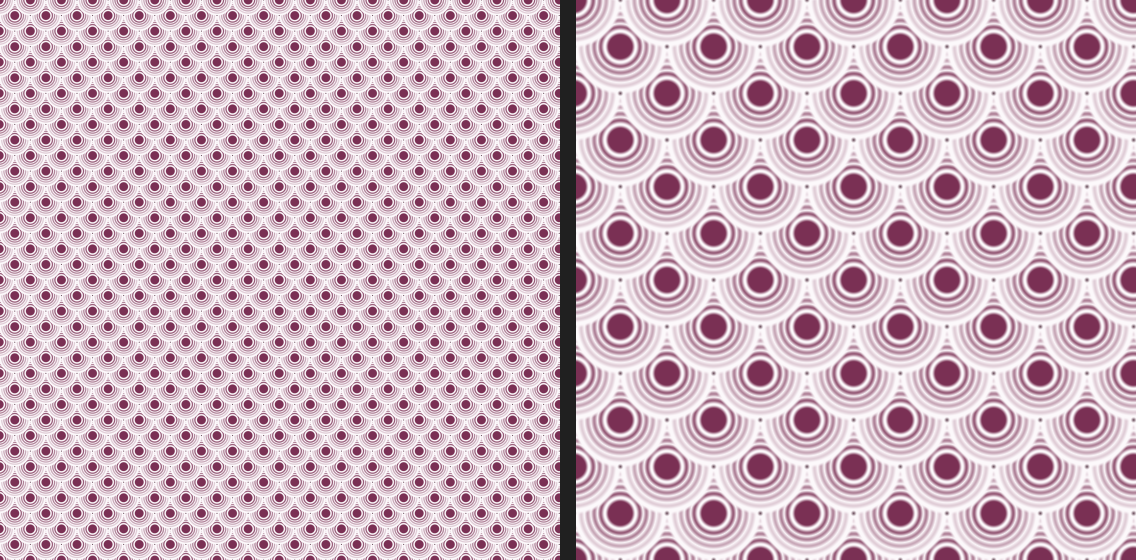
Left, the full canvas; right, a detail of the centre.
This pattern is drawn by a three.js fragment shader. Its source:

```glsl
// Overlapping fish scales: plum dots ringed by fading arcs on near-white.
#define REPEATS 18.0     // scales across, and staggered row pairs down
#define SHIFT_X 0.05     // sideways offset, in scale radii
#define SOFT 0.045       // half width of a smoothed edge, in scale radii
#define DOT_RADIUS 0.285
#define RING_FIRST 0.42  // middle of the innermost ring
#define RING_STEP 0.14
#define RING_WIDTH 0.082
#define FADE_FIRST 0.79  // ink strength of the innermost ring
#define FADE_STEP 0.19
#define SPECK_RADIUS 0.03
#define PLUM vec3(0.48, 0.19, 0.33)
#define PAPER vec3(0.99, 0.975, 0.985)

varying vec2 vUv;

// Coverage of a disc at distance d from its centre
float disc(float radius, float d) {
  return 1.0 - smoothstep(radius - SOFT, radius + SOFT, d);
}

// Offset to the nearest centre in a row; odd rows are staggered
vec2 fromCentre(vec2 p, float row) {
  return vec2(mod(p.x - mod(row, 2.0) + 1.0, 2.0) - 1.0, p.y - row);
}

// One scale: a solid dot and four rings that pale outwards
vec3 scaleColour(float d) {
  float ink = disc(DOT_RADIUS, d);
  for (int i = 0; i < 4; i++) {
    float n = float(i);
    float band = abs(d - RING_FIRST - n * RING_STEP);
    ink = max(ink, disc(0.5 * RING_WIDTH, band) * (FADE_FIRST - n * FADE_STEP));
  }
  return mix(PAPER, PLUM, ink);
}

void main() {
  // Scale radius is 1, columns are 2 apart, rows 1 apart
  vec2 p = vUv * REPEATS * 2.0 + vec2(SHIFT_X, 0.0);
  vec3 colour = PAPER;

  // Paint rows from the back (below) to the front (above)
  for (int k = -1; k <= 2; k++) {
    float row = floor(p.y) + float(k);
    float d = length(fromCentre(p, row));
    colour = mix(colour, scaleColour(d), disc(1.0, d));
  }

  // Tiny dark speck where neighbouring scales touch
  float nearRow = floor(p.y + 0.5);
  float gap = length(fromCentre(p + vec2(1.0, 0.0), nearRow));
  colour = mix(colour, PLUM * 0.5, 0.8 * disc(SPECK_RADIUS, gap));

  gl_FragColor = vec4(colour, 1.0);
}
```
